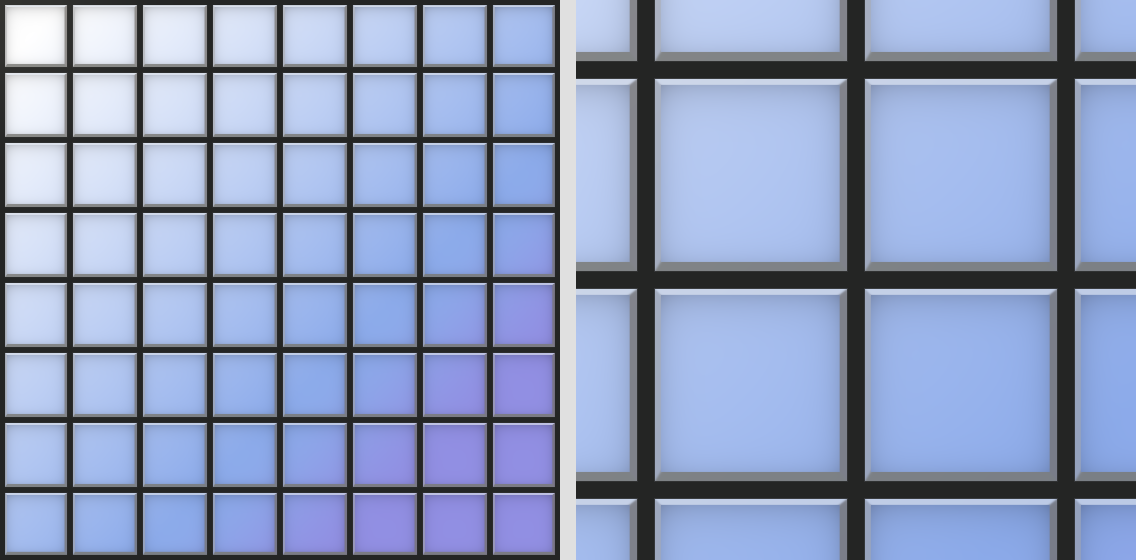
Left: the whole. Right: its middle third, enlarged.
Write a WebGL 1 fragment shader that draws this pattern.

```glsl
precision highp float;
uniform vec2 u_resolution;

// Diagonal ramp: white, then sky blue, then violet
vec3 glazeColor(float t) {
  vec3 color = mix(vec3(1.0), vec3(0.55, 0.67, 0.92), smoothstep(0.0, 1.0, 0.5 + 0.5 * (t - 0.34) / 0.4) * 0.0 + clamp((t - 0.06) / 0.56, 0.0, 1.0));
  return mix(color, vec3(0.57, 0.56, 0.89), smoothstep(0.62, 0.81, t));
}

// Bevel tinted by the light on each side: left, right, top, bottom
vec3 bevelColor(vec3 glaze, vec4 side) {
  return side.x * mix(glaze * 0.85, vec3(0.70), 0.5)
       + side.y * mix(glaze * 0.70, vec3(0.52, 0.50, 0.48), 0.65)
       + side.z * mix(glaze, vec3(0.84, 0.86, 0.89), 0.65)
       + side.w * mix(glaze * 0.60, vec3(0.53, 0.53, 0.51), 0.75);
}

void main() {
  vec2 uv = gl_FragCoord.xy / u_resolution;
  uv.y = 1.0 - uv.y;
  vec2 grid = uv * 8.0;
  vec2 cell = floor(grid);
  vec2 local = fract(grid);
  float pixel = 8.0 / min(u_resolution.x, u_resolution.y);

  // Tile bounds, with a wider grout band around the canvas
  vec2 low = mix(vec2(0.073), vec2(0.042), step(0.5, cell));
  vec2 high = mix(vec2(0.958), vec2(0.927), step(6.5, cell));
  vec4 inset = vec4(local.x - low.x, high.x - local.x, local.y - low.y, high.y - local.y);
  float edge = min(min(inset.x, inset.y), min(inset.z, inset.w));

  // Mitred bevel with softly blended corners
  vec4 bevelWidth = vec4(0.028, 0.036, 0.028, 0.044);
  vec4 depth = inset / bevelWidth;
  float rim = min(min(depth.x, depth.y), min(depth.z, depth.w));
  vec4 side = exp(-8.0 * (depth - rim));
  side /= dot(side, vec4(1.0));

  // Glazed face, shaded towards its sides
  vec3 glaze = glazeColor(0.5 * (uv.x + uv.y));
  vec4 falloff = exp(-max(inset - bevelWidth, 0.0) / vec4(0.06, 0.06, 0.08, 0.05));
  float shade = 1.0 - dot(falloff, vec4(0.11, 0.12, 0.15, 0.08));
  vec3 tile = mix(bevelColor(glaze, side), glaze * shade,
                  smoothstep(1.0 - 14.0 * pixel, 1.0 + 14.0 * pixel, rim));

  // Dark grout, faintly lit at the upper left
  vec3 grout = mix(vec3(0.20, 0.20, 0.19), vec3(0.142, 0.145, 0.142),
                   smoothstep(0.0, 0.35, length(uv)));
  gl_FragColor = vec4(mix(grout, tile, smoothstep(-0.6 * pixel, 0.6 * pixel, edge)), 1.0);
}
```
